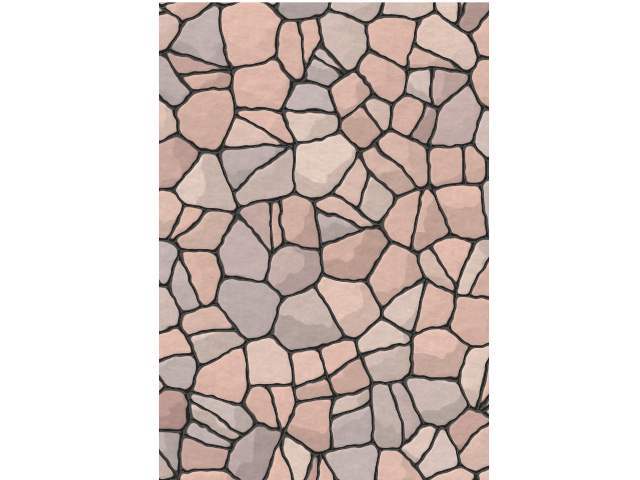
This texture is drawn by a WebGL 2 fragment shader. Its source:

```glsl
#version 300 es
precision highp float;
// Upright panel of crazy paving: split pink and grey stones in dark joints on white.
uniform vec2 u_resolution;
out vec4 fragColor;

// Lengths are fractions of the canvas height.
const vec2 PANEL_MIN = vec2(0.331, -0.01);
const vec2 PANEL_MAX = vec2(1.019, 0.995);
const float CELL = 0.098;
const float JITTER = 0.88;
const float SPLIT_SHARE = 0.42;
const float JOINT_HALF = 0.0034;
const float CORNER_ROUND = 0.0032;
const float BEND = 0.014;
const float WOBBLE = 0.0045;
const float FACET_DEPTH = 0.12;
const float RELIEF_DEPTH = 0.30;
const float GRAIN_DEPTH = 0.035;
const vec2 LIGHT = vec2(-0.6, 0.8);
const vec3 PINK = vec3(0.825, 0.685, 0.635);
const vec3 CREAM = vec3(0.835, 0.750, 0.705);
const vec3 GREY = vec3(0.735, 0.675, 0.665);
const vec3 ROSE = vec3(0.745, 0.610, 0.575);
const vec3 JOINT_DARK = vec3(0.145, 0.140, 0.140);
const vec3 JOINT_LIT = vec3(0.300, 0.290, 0.280);

float hash(vec2 p) {
    return fract(sin(dot(p, vec2(127.1, 311.7))) * 43758.5453);
}

vec2 direction(float angle) { return vec2(cos(angle), sin(angle)); }

float noise(vec2 p) {
    vec2 i = floor(p), f = fract(p);
    f = f * f * (3.0 - 2.0 * f);
    return mix(mix(hash(i), hash(i + vec2(1, 0)), f.x),
               mix(hash(i + vec2(0, 1)), hash(i + vec2(1, 1)), f.x), f.y);
}

vec2 noise2(vec2 p) { return vec2(noise(p), noise(p + 43.7)) - 0.5; }

vec2 site(vec2 cell) {
    return cell + 0.5 + JITTER * (vec2(hash(cell), hash(cell + 71.3)) - 0.5);
}

// Chiselled surface, drawn out along a slanted grain.
float relief(vec2 p) {
    float sum = 0.0, amp = 0.5;
    p = mat2(0.82, 0.57, -0.57, 0.82) * p * vec2(32.0, 58.0);
    for (int i = 0; i < 4; i++) {
        sum += amp * noise(p);
        p = mat2(1.6, 1.2, -1.2, 1.6) * p + 9.2;
        amp *= 0.5;
    }
    return sum;
}

// Finds the stone at p: its id, offset from its site, and outward normal of
// the nearest edge. Returns the rounded distance to its outline.
float stoneEdge(vec2 p, out vec2 id, out vec2 offset, out vec2 normal) {
    vec2 q = p / CELL, base = floor(q), cell = base;
    float best = 1e5;
    for (int y = -2; y <= 2; y++)
    for (int x = -2; x <= 2; x++) {
        vec2 c = base + vec2(x, y);
        float d = distance(q, site(c));
        if (d < best) { best = d; cell = c; }
    }
    vec2 centre = site(cell);
    offset = q - centre;
    float nearest = 1e5, total = 0.0;
    for (int y = -2; y <= 2; y++)
    for (int x = -2; x <= 2; x++) {
        if (x == 0 && y == 0) continue;
        vec2 other = site(cell + vec2(x, y));
        vec2 n = normalize(other - centre);
        float d = dot(0.5 * (centre + other) - q, n) * CELL;
        total += exp(-d / CORNER_ROUND);
        if (d < nearest) { nearest = d; normal = n; }
    }
    id = cell;
    // Some stones are cracked in two.
    if (hash(cell + 5.9) < SPLIT_SHARE) {
        vec2 across = direction(6.283 * hash(cell + 23.1));
        float s = dot(offset, across) + 0.16 * (hash(cell + 37.7) - 0.5);
        float d = abs(s) * CELL;
        total += exp(-d / CORNER_ROUND);
        if (d < nearest) { nearest = d; normal = -across * sign(s); }
        id += 17.3 * step(0.0, s);
    }
    offset *= CELL;
    return -CORNER_ROUND * log(max(total, 1e-30));
}

vec3 stoneColour(vec2 p, vec2 id, vec2 offset) {
    float pick = hash(id + 3.3);
    vec3 c = mix(PINK, CREAM, smoothstep(0.25, 0.55, pick));
    c = mix(c, GREY, smoothstep(0.55, 0.80, pick));
    c = mix(c, ROSE, smoothstep(0.84, 0.97, pick));
    c *= 0.96 + 0.08 * hash(id + 8.1);
    // A broken facet falls away on the lower side.
    float angle = -2.3 + 1.5 * hash(id + 11.7);
    vec2 ragged = offset + 0.014 * noise2(p * 60.0) + 0.02 * noise2(p * 22.0);
    float drop = max(dot(ragged, direction(angle)), dot(ragged, direction(angle + 1.1)));
    float facet = smoothstep(-0.002, 0.003, drop - 0.008 - 0.022 * hash(id + 2.9));
    float shade = 1.03 - FACET_DEPTH * facet * hash(id + 14.2);
    vec2 s = p + 0.37 * vec2(hash(id), hash(id + 1.7));
    shade += RELIEF_DEPTH * (relief(s) - relief(s + LIGHT * 0.004));
    shade += GRAIN_DEPTH * (noise(p * 330.0) - 0.5);
    return c * shade;
}

void main() {
    vec2 p = gl_FragCoord.xy / u_resolution.y;
    float px = 1.0 / u_resolution.y;
    vec2 warped = p + BEND * noise2(p * 17.0) + WOBBLE * noise2(p * 75.0);
    vec2 id, offset, normal;
    float d = stoneEdge(warped, id, offset, normal);
    float lit = dot(normal, LIGHT);
    // Stone, with a faint bevel along its rim.
    vec3 colour = stoneColour(p, id, offset);
    colour *= 1.0 + 0.07 * lit * (1.0 - smoothstep(JOINT_HALF, JOINT_HALF + 0.007, d));
    // Joint, black on one flank and grey on the other.
    vec3 joint = mix(JOINT_DARK, JOINT_LIT, smoothstep(-0.25, 0.25, lit));
    colour = mix(joint, colour, smoothstep(-0.7 * px, 0.7 * px, d - JOINT_HALF));
    // Panel on white.
    vec2 inset = min(p - PANEL_MIN, PANEL_MAX - p);
    float panel = smoothstep(-0.5 * px, 0.5 * px, min(inset.x, inset.y));
    fragColor = vec4(mix(vec3(1.0), colour, panel), 1.0);
}
```
